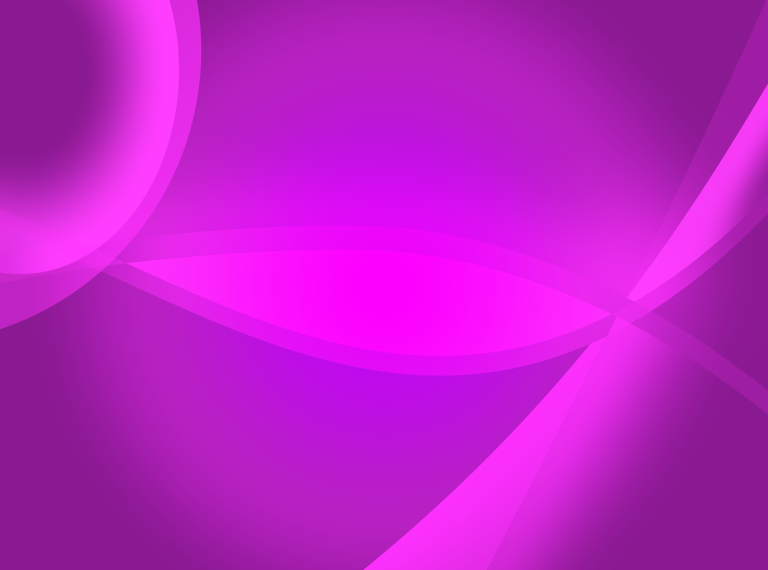
Give the GLSL for this background, as a WebGL 1 fragment shader.

```glsl
precision highp float;

uniform vec2 u_resolution;

#define ASPECT 1.347
#define DARK vec3(0.54, 0.10, 0.57)
#define ORCHID vec3(0.72, 0.13, 0.76)
#define VIOLET vec3(0.75, 0.04, 0.93)
#define PINK vec3(1.0, 0.19, 1.0)
#define HOT vec3(1.0, 0.0, 1.0)
#define UPPER_WIDTH 0.042
#define LOWER_WIDTH 0.034
#define GLOW_HEIGHT 0.10

// Antialiased step: 1 where d is positive
float inside(float d) {
    float px = 0.8 / u_resolution.y;
    return smoothstep(-px, px, d);
}

float bell(float d, float width) {
    return exp(-d * d / (width * width));
}

// Arching wave, flatter on its left side
float upperWave(float x) {
    float u = x - 0.614;
    return 0.605 - u * u * (u < 0.0 ? 0.16 : 0.54);
}

// Hanging wave
float lowerWave(float x) {
    float u = x - 0.772;
    return 0.375 + u * u * (0.74 + 0.29 * u - 0.14 * u * u);
}

// Edges of the rising sash, as x for a given height
float sashCurve(float y) {
    return 0.637 + y * (1.2235 + y * (-0.634 + 0.205 * y));
}

float sashLine(float y) {
    return 0.854 + y * (0.53 - 0.04 * y);
}

void main() {
    vec2 p = gl_FragCoord.xy / u_resolution * vec2(ASPECT, 1.0);
    vec2 center = vec2(0.5 * ASPECT, 0.5);
    float r = length(p - center);
    vec3 tint = mix(HOT, PINK, smoothstep(0.0, 0.45, r));

    // Radial backdrop
    vec3 color = mix(VIOLET, ORCHID, smoothstep(0.12, 0.44, r));
    color = mix(color, DARK, smoothstep(0.40, 0.64, r));

    // Signed offsets from the waves and the sash edges
    float belowUpper = upperWave(p.x) - p.y;
    float belowUpperInner = belowUpper - UPPER_WIDTH;
    float aboveLowerInner = p.y - lowerWave(p.x);
    float aboveLower = aboveLowerInner + LOWER_WIDTH;
    float pastCurve = p.x - sashCurve(p.y);
    float pastLine = p.x - sashLine(p.y);

    // Haze above the waves and around the right crossing
    float haze = 0.5 * bell(min(belowUpper, 0.0), GLOW_HEIGHT) * inside(aboveLower);
    haze *= 1.0 - inside(belowUpper);
    color = mix(color, tint, haze);
    float crossing = bell(length(p - vec2(1.13, 0.53)), 0.14);
    color = mix(color, PINK, crossing * mix(0.25, 0.55, inside(aboveLower)));

    // Disc in the corner: flat rim, then a bowl lit along its edge
    float rim = inside(0.516 - length(p - vec2(-0.163, 0.912)));
    color = mix(color, PINK, rim * mix(0.45, 0.68, smoothstep(0.02, 0.25, p.x)));
    float bowl = length((p - vec2(0.035, 0.877)) / vec2(0.279, 0.358));
    vec3 bowlColor = mix(DARK, vec3(1.0, 0.24, 1.0), smoothstep(0.38, 0.95, bowl));
    bowlColor = mix(bowlColor, ORCHID, 0.5 * bell(length(p - vec2(0.0, 0.53)), 0.06));
    color = mix(color, bowlColor, inside((1.0 - bowl) * 0.3));

    // Lower sash: bright blade and soft fall-off to its right
    float below = inside(belowUpperInner);
    float blade = inside(pastCurve) * inside(-pastLine) * below;
    blade *= 1.0 - inside(aboveLower);
    color = mix(color, PINK, blade * mix(0.95, 0.72, smoothstep(0.0, 0.2, pastCurve)));
    float spill = inside(pastLine) * below * bell(pastLine, 0.11);
    color = mix(color, PINK, spill * mix(0.55, 0.85, smoothstep(0.0, 0.4, p.y)));

    // Upper sash: thin veil and bright wedge
    float veil = inside(pastLine) * inside(-pastCurve) * inside(aboveLowerInner);
    color = mix(color, PINK, 0.17 * veil * inside(-belowUpper));
    float wedge = inside(pastCurve) * inside(aboveLowerInner) * inside(-belowUpper);
    float shade = smoothstep(0.02, 0.11, pastCurve) * smoothstep(1.19, 1.35, p.x);
    color = mix(color, vec3(1.0, 0.24, 1.0), wedge * (0.92 - 0.8 * shade));

    // Ribbons along both waves, faint toward the ends
    float ends = smoothstep(0.1, 0.35, p.x) * (1.0 - smoothstep(0.95, 1.2, p.x));
    float upperRibbon = inside(belowUpper) * inside(-belowUpperInner);
    float lowerRibbon = inside(aboveLower) * inside(-aboveLowerInner);
    color = mix(color, tint, upperRibbon * mix(0.16, 0.72, ends));
    color = mix(color, tint, lowerRibbon * mix(0.18, 0.58, ends));

    // Lens between the waves
    float lens = inside(belowUpperInner) * inside(aboveLowerInner);
    color = mix(color, tint, 0.96 * lens);

    gl_FragColor = vec4(color, 1.0);
}
```
